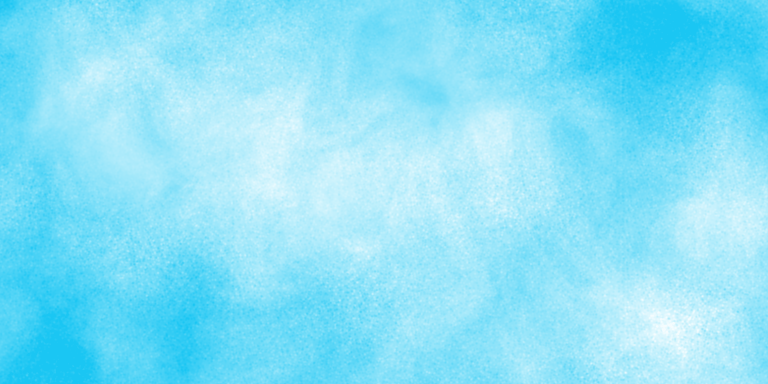
Reproduce this texture procedurally as a Shadertoy shader.

```glsl
// Soft cyan sky wash: pale drifting clouds with a fine powdery grain.

const vec3 DEEP_CYAN = vec3(0.10, 0.775, 0.952);
const vec3 WHITE = vec3(1.0);

const float BASE_TONE = 0.37;       // 0 is deep cyan, 1 is white
const float CLOUD_SCALE = 3.0;      // largest puffs per canvas height
const float CLOUD_CONTRAST = 0.21;
const float OCTAVE_GAIN = 0.6;
const int OCTAVES = 6;
const float WARP = 0.07;
const float GRAIN_SCALE = 170.0;
const float GRAIN_CONTRAST = 0.08;

vec3 hash3(vec2 cell) {
    vec3 q = fract(cell.xyx * vec3(0.1031, 0.1030, 0.0973));
    q += dot(q, q.yxz + 33.33);
    return fract((q.xxy + q.yzz) * q.zyx);
}

// Cellular noise: one soft puff of random sign per jittered cell.
float puffs(vec2 p) {
    vec2 cell = floor(p);
    float sum = 0.0;
    for (int y = -1; y <= 1; y++) {
        for (int x = -1; x <= 1; x++) {
            vec2 id = cell + vec2(x, y);
            vec3 rnd = hash3(id + 71.0);
            vec2 d = p - id - rnd.xy;
            float k = max(0.0, 1.0 - dot(d, d));
            sum += (2.0 * rnd.z - 1.0) * k * k * k;
        }
    }
    return sum;
}

float clouds(vec2 p) {
    const mat2 TURN = mat2(1.6, 1.2, -1.2, 1.6);  // rotate and double
    float sum = 0.0, amp = 1.0;
    for (int i = 0; i < OCTAVES; i++) {
        sum += amp * puffs(p);
        p = TURN * p + 17.3;
        amp *= OCTAVE_GAIN;
    }
    return sum;
}

float glow(vec2 p, vec2 center, vec2 radii) {
    vec2 d = (p - center) / radii;
    return exp(-dot(d, d));
}

// Broad light and shade across the canvas.
float layout_tone(vec2 p) {
    float tone = BASE_TONE;
    tone += 0.33 * glow(p, vec2(0.95, 0.57), vec2(0.65, 0.36));
    tone += 0.32 * glow(p, vec2(1.70, 0.15), vec2(0.28, 0.30));
    tone += 0.22 * glow(p, vec2(1.92, 0.42), vec2(0.20, 0.16));
    tone += 0.12 * glow(p, vec2(0.25, 0.75), vec2(0.25, 0.20));
    tone -= 0.32 * glow(p, vec2(0.08, 0.10), vec2(0.32, 0.32));
    tone -= 0.27 * glow(p, vec2(1.98, 0.88), vec2(0.30, 0.22));
    return tone;
}

void mainImage(out vec4 fragColor, in vec2 fragCoord) {
    vec2 p = fragCoord / iResolution.y;

    // Bend the puffs into wisps.
    vec2 bend = vec2(puffs(p * 5.0 + 9.0), puffs(p * 5.0 + 41.0));
    float cloud = clouds((p + WARP * bend) * CLOUD_SCALE);

    // Powder gathers in patches.
    float patches = 1.0 + 0.8 * puffs(p * 4.0 + 23.0);
    float grain = patches * puffs(p * GRAIN_SCALE);

    float tone = layout_tone(p) + CLOUD_CONTRAST * cloud + GRAIN_CONTRAST * grain;
    fragColor = vec4(mix(DEEP_CYAN, WHITE, clamp(tone, 0.0, 0.95)), 1.0);
}
```
